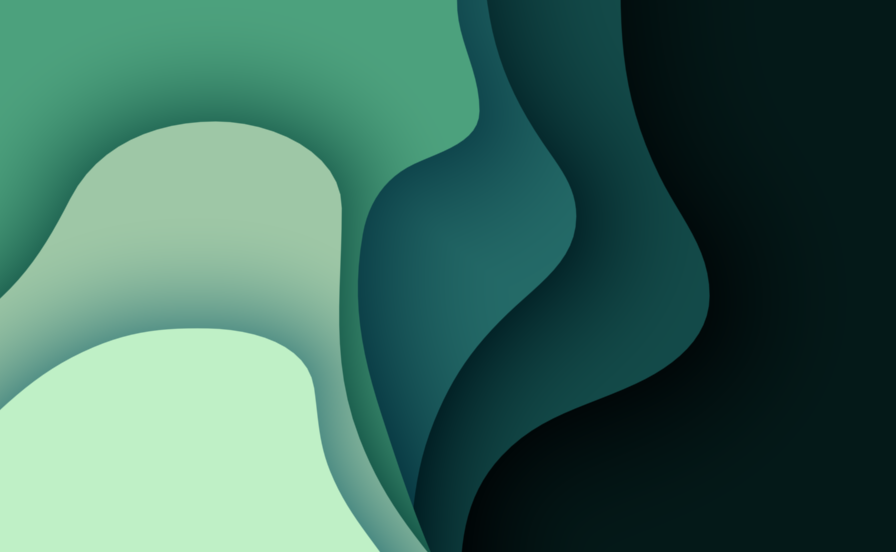
A WebGL 1 fragment shader for this background:

```glsl
precision highp float;
// Stacked paper-cut waves, from pale mint to near-black teal, with soft shadows.

uniform vec2 u_resolution;

#define CANVAS vec2(162.0, 100.0) // drawing units across and up
#define STEPS 12                  // straight pieces per curve span
#define HANDLE 0.367              // Bezier handle length relative to the chord
#define TOP_SHADE 0.62            // shadow strength at the top edge
#define LOW_SHADE 1.0             // shadow strength at the bottom edge

vec2 heading(float degrees) {
  float a = radians(degrees);
  return vec2(cos(a), sin(a));
}

vec2 bezier(vec2 a, vec2 b, vec2 c, vec2 d, float t) {
  vec2 ab = mix(a, b, t), bc = mix(b, c, t), cd = mix(c, d, t);
  return mix(mix(ab, bc, t), mix(bc, cd, t), t);
}

// Adds one span between knots (x, y, heading) to field = (squared distance, side).
void addSpan(vec2 p, vec3 from, vec3 to, inout vec2 field) {
  float reach = HANDLE * distance(from.xy, to.xy);
  vec2 c1 = from.xy + reach * heading(from.z);
  vec2 c2 = to.xy - reach * heading(to.z);
  vec2 a = from.xy;
  for (int i = 1; i <= STEPS; i++) {
    vec2 b = bezier(from.xy, c1, c2, to.xy, float(i) / float(STEPS));
    vec2 e = b - a, w = p - a;
    vec2 gap = w - e * clamp(dot(w, e) / dot(e, e), 0.0, 1.0);
    field.x = min(field.x, dot(gap, gap));
    // A ray to the right flips the side at every crossing.
    if ((a.y > p.y) != (b.y > p.y) && w.x < e.x * w.y / e.y) field.y = -field.y;
    a = b;
  }
}

// Signed distance to a sheet lying left of a smooth edge; negative inside.
float sheet(vec2 p, vec3 k0, vec3 k1, vec3 k2, vec3 k3, vec3 k4, vec3 k5) {
  vec2 field = vec2(1e5, 1.0);
  addSpan(p, k0, k1, field);
  addSpan(p, k1, k2, field);
  addSpan(p, k2, k3, field);
  addSpan(p, k3, k4, field);
  addSpan(p, k4, k5, field);
  return field.y * sqrt(field.x);
}

// Colour of a sheet under the shadow of the one above it.
vec3 shaded(vec3 base, vec3 shadow, float d, float width, float strength) {
  float s = 1.0 - clamp(d / width, 0.0, 1.0);
  return mix(base, shadow, s * s * strength);
}

void main() {
  vec2 uv = gl_FragCoord.xy / u_resolution;
  vec2 p = uv * CANVAS;
  float pixel = CANVAS.y / u_resolution.y;
  float strength = mix(LOW_SHADE, TOP_SHADE, uv.y);

  // Sheet edges, from the lowest to the topmost.
  float deep = sheet(p, vec3(112.2, 102.0, -90.0), vec3(119.2, 68.2, -64.0),
    vec3(128.3, 46.4, -90.0), vec3(115.0, 30.5, -155.0),
    vec3(90.7, 17.4, -133.0), vec3(83.3, -2.5, -93.0));
  float teal = sheet(p, vec3(87.8, 102.0, -84.0), vec3(98.1, 74.2, -56.0),
    vec3(104.2, 60.8, -90.0), vec3(91.8, 43.2, -136.0),
    vec3(78.5, 23.7, -112.0), vec3(73.8, -2.5, -95.0));
  float green = sheet(p, vec3(82.8, 102.0, -98.0), vec3(86.7, 79.9, -90.0),
    vec3(74.9, 70.3, -155.0), vec3(65.6, 57.6, -100.0),
    vec3(69.0, 24.8, -72.0), vec3(78.9, -2.5, -67.0));
  float sage = sheet(p, vec3(-3.2, 43.2, 38.0), vec3(12.7, 64.0, 63.0),
    vec3(39.0, 78.0, 0.0), vec3(61.8, 62.3, -90.0),
    vec3(65.0, 20.6, -69.0), vec3(79.3, -2.5, -51.0));
  float mint = sheet(p, vec3(-3.2, 22.7, 44.0), vec3(16.9, 37.1, 23.0),
    vec3(37.6, 40.5, -1.0), vec3(56.8, 29.7, -82.0),
    vec3(59.7, 14.6, -68.0), vec3(70.5, -2.5, -55.0));

  // Sheet surfaces, each darkened by its upper neighbour.
  vec3 night = shaded(vec3(0.016, 0.098, 0.095), vec3(0.0, 0.02, 0.025), deep, 30.0, strength);
  vec3 deepTeal = shaded(vec3(0.075, 0.29, 0.285), vec3(0.0, 0.11, 0.13), teal, 26.0, strength);
  vec3 midTeal = shaded(vec3(0.14, 0.415, 0.405), vec3(0.03, 0.22, 0.26), green, 30.0, strength);
  vec3 leaf = shaded(vec3(0.30, 0.63, 0.49), vec3(0.09, 0.35, 0.29), sage, 22.0, strength);
  vec3 softSage = shaded(vec3(0.62, 0.78, 0.65), vec3(0.29, 0.54, 0.51), mint, 22.0, strength);
  vec3 paleMint = vec3(0.75, 0.94, 0.775);

  // Stack the sheets with smooth edges.
  vec3 color = night;
  color = mix(color, deepTeal, smoothstep(pixel, -pixel, deep));
  color = mix(color, midTeal, smoothstep(pixel, -pixel, teal));
  color = mix(color, leaf, smoothstep(pixel, -pixel, green));
  color = mix(color, softSage, smoothstep(pixel, -pixel, sage));
  color = mix(color, paleMint, smoothstep(pixel, -pixel, mint));
  gl_FragColor = vec4(color, 1.0);
}
```
